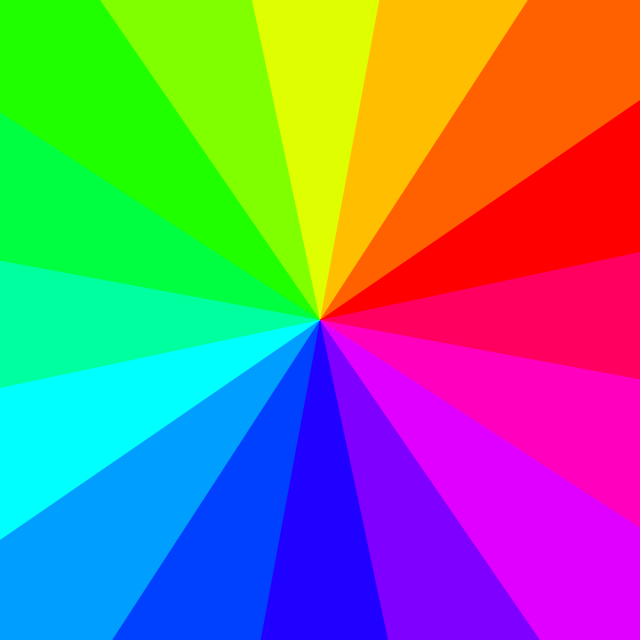
A Shadertoy shader for this background:

```glsl
// A pinwheel of flat rainbow sectors that meet at the centre of the canvas.

#define SECTORS 16.0        // number of equal sectors, one hue step each
#define FIRST_EDGE 12.0     // angle in degrees where the red sector starts
#define CENTRE vec2(0.5)    // hub, as a fraction of the canvas
#define EDGE_PIXELS 1.0     // width of the smoothed edges

const float TAU = 6.2831853;

// Fully saturated colour for a hue in turns
vec3 hueColour(float hue) {
    vec3 ramp = abs(fract(hue + vec3(0.0, 2.0, 1.0) / 3.0) * 6.0 - 3.0) - 1.0;
    return clamp(ramp, 0.0, 1.0);
}

void mainImage(out vec4 fragColor, in vec2 fragCoord) {
    // Square canvas units around the hub
    float scale = min(iResolution.x, iResolution.y);
    vec2 p = (fragCoord - CENTRE * iResolution.xy) / scale;
    float radius = length(p);

    // Angle counted in sectors, so that edges fall on whole numbers
    float turn = radius > 0.0 ? atan(p.y, p.x) / TAU : 0.0;
    float sector = (turn - FIRST_EDGE / 360.0) * SECTORS;
    float edge = floor(sector + 0.5);

    // Signed distance to the nearest edge, and its smooth coverage
    float edgeDistance = radius * sin((sector - edge) * TAU / SECTORS);
    float coverage = clamp(edgeDistance * scale / EDGE_PIXELS + 0.5, 0.0, 1.0);

    // Blend the two sectors on either side of that edge
    vec3 before = hueColour((edge - 1.0) / SECTORS);
    vec3 after = hueColour(edge / SECTORS);
    fragColor = vec4(mix(before, after, coverage), 1.0);
}
```
